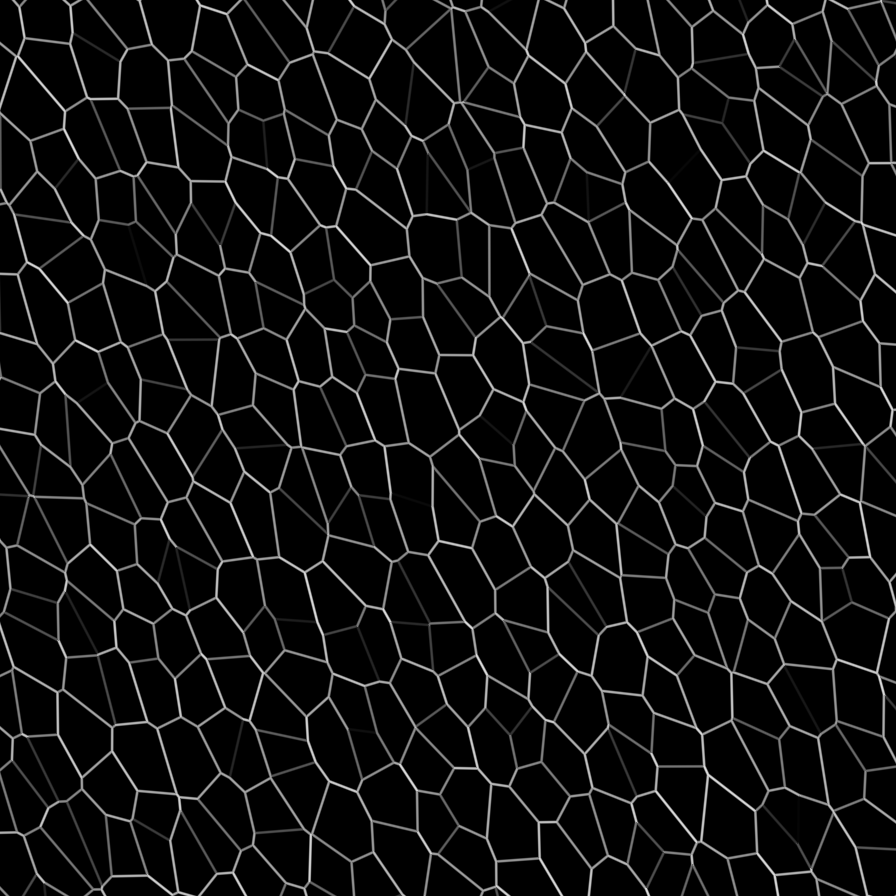
A WebGL 1 fragment shader for this pattern:

```glsl
precision highp float;

uniform vec2 u_resolution;

#define CELLS vec2(23.0, 16.0)   // cells across and up the canvas
#define LEAN 0.27                // sideways shear of the cells
#define JITTER 0.92              // irregularity of the cell seeds
#define LINE_CORE 0.0003         // half width of the full-strength core
#define LINE_REACH 0.0024        // half width including the soft edge
#define NEAR_SEEDS 0.12          // seed spacing at which an edge vanishes
#define FAR_SEEDS 1.15           // seed spacing at which an edge is brightest
#define PEAK 0.86                // brightest line value
#define EDGE_VARIATION 0.3       // random dimming of single edges
#define SLANT_DIMMING 0.22       // dimming of edges against the lean

float hash1(vec2 p) {
    vec3 a = fract(p.xyx * 0.1031);
    a += dot(a, a.yzx + 33.33);
    return fract((a.x + a.y) * a.z);
}

vec2 hash2(vec2 p) {
    vec3 a = fract(p.xyx * vec3(0.1031, 0.1030, 0.0973));
    a += dot(a, a.yzx + 33.33);
    return fract((a.xx + a.yz) * a.zy);
}

vec2 seedPoint(vec2 cell) {
    return cell + 0.5 + JITTER * (hash2(cell + 71.0) - 0.5);
}

// Canvas to sheared cell space
vec2 toCells(vec2 p) {
    return vec2(p.x + LEAN * p.y, p.y) * CELLS;
}

// Gradient in cell space to gradient on the canvas
vec2 toCanvasGradient(vec2 g) {
    g *= CELLS;
    return vec2(g.x, g.y + LEAN * g.x);
}

vec2 nearestCell(vec2 q) {
    vec2 base = floor(q);
    vec2 best = base;
    float bestDistance = 1e3;
    for (int j = -2; j <= 2; j++) {
        for (int i = -2; i <= 2; i++) {
            vec2 cell = base + vec2(float(i), float(j));
            vec2 offset = seedPoint(cell) - q;
            float d = dot(offset, offset);
            if (d < bestDistance) {
                bestDistance = d;
                best = cell;
            }
        }
    }
    return best;
}

// Strength of the edge between two cells
float edgeStrength(vec2 cellA, vec2 cellB, float spacing, vec2 normal) {
    float strength = smoothstep(NEAR_SEEDS, FAR_SEEDS, spacing);
    float variation = 1.0 - EDGE_VARIATION * hash1(cellA + cellB + 313.0);
    float along = abs(dot(normal, normalize(vec2(1.0, 0.6))));
    return PEAK * strength * variation * mix(1.0 - SLANT_DIMMING, 1.0, along);
}

float cellEdges(vec2 q, float pixel) {
    vec2 home = nearestCell(q);
    vec2 homeSeed = seedPoint(home);
    float reach = max(LINE_REACH, 1.2 * pixel);
    float light = 0.0;
    for (int j = -2; j <= 2; j++) {
        for (int i = -2; i <= 2; i++) {
            if (i == 0 && j == 0) continue;
            vec2 cell = home + vec2(float(i), float(j));
            vec2 seed = seedPoint(cell);
            vec2 span = seed - homeSeed;
            // Distance to the bisector, measured on the canvas
            vec2 gradient = toCanvasGradient(span);
            float slope = length(gradient);
            float d = dot(0.5 * (seed + homeSeed) - q, span) / slope;
            float line = 1.0 - smoothstep(LINE_CORE, reach, d);
            float strength = edgeStrength(home, cell, length(span), gradient / slope);
            light = max(light, line * strength);
        }
    }
    return light;
}

void main() {
    float side = min(u_resolution.x, u_resolution.y);
    vec2 p = gl_FragCoord.xy / side;
    gl_FragColor = vec4(vec3(cellEdges(toCells(p), 1.0 / side)), 1.0);
}
```
